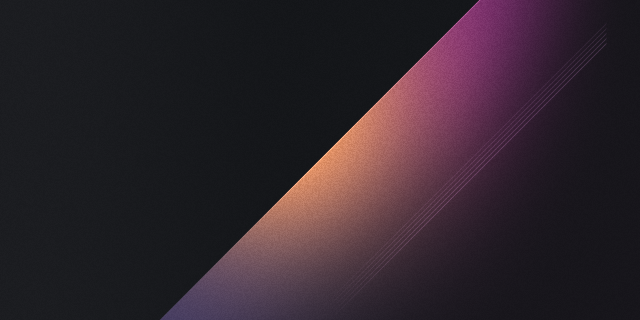
A Shadertoy shader for this background:

```glsl
// Dark backdrop with a diagonal panel glowing from navy through orange to magenta.

#define EDGE_X 0.5        // where the diagonal meets the bottom
#define GLOW_DEPTH 0.38   // reach of the light away from the edge
#define WARM_CENTER 0.51  // place of the orange light along the edge
#define WARM_WIDTH 0.30
#define STRIPE_COUNT 5
#define STRIPE_START 0.969
#define STRIPE_STEP 0.0155
#define STRIPE_END_X 1.895
#define GRAIN_CELLS 384.0
#define GRAIN_AMOUNT 0.09

const vec3 SLATE = vec3(0.108, 0.113, 0.128);
const vec3 INK = vec3(0.080, 0.087, 0.100);
const vec3 PLUM_BLACK = vec3(0.090, 0.085, 0.106);
const vec3 NAVY = vec3(0.24, 0.22, 0.38);
const vec3 MAGENTA = vec3(0.50, 0.18, 0.46);
const vec3 ORANGE = vec3(0.90, 0.58, 0.40);
const vec3 STRIPE_TINT = vec3(0.15, 0.10, 0.15);

float hash(vec2 p) {
    vec3 q = fract(vec3(p.xyx) * 0.1031);
    q += dot(q, q.yzx + 33.33);
    return fract((q.x + q.y) * q.z);
}

float gauss(float x) {
    return exp(-x * x);
}

// Antialiased line of the given half width
float line(float dist, float halfWidth, float pixel) {
    float soft = max(pixel, halfWidth);
    return min(1.0, 2.0 * halfWidth / soft) * smoothstep(soft, 0.0, abs(dist));
}

// Light on the panel: along runs up the edge, depth leads away from it
vec3 panelColor(float along, float depth, float x) {
    vec3 base = mix(NAVY, MAGENTA, smoothstep(0.25, 0.85, along));
    float warm = gauss((along - WARM_CENTER) / WARM_WIDTH) * exp(-depth / 0.35);
    float fade = gauss(depth / GLOW_DEPTH) * (1.0 - smoothstep(1.4, 2.0, x));
    return mix(PLUM_BLACK, mix(base, ORANGE, warm), fade);
}

// Faint parallel lines, strongest on the lower side
float stripes(vec2 p, float pixel) {
    float sum = 0.0;
    for (int i = 0; i < STRIPE_COUNT; i++) {
        float dist = (p.x - p.y - STRIPE_START - float(i) * STRIPE_STEP) * 0.7071;
        float strength = mix(0.45, 1.0, float(i) / float(STRIPE_COUNT - 1));
        sum += strength * line(dist, 0.0018, pixel);
    }
    float ends = smoothstep(-0.05, 0.35, p.y)
               * (1.0 - smoothstep(STRIPE_END_X - pixel, STRIPE_END_X + pixel, p.x));
    return sum * ends;
}

void mainImage(out vec4 fragColor, in vec2 fragCoord) {
    float pixel = 1.0 / iResolution.y;
    vec2 p = fragCoord * pixel;
    float depth = (p.x - p.y - EDGE_X) * 0.7071;
    float along = (p.x - EDGE_X + p.y) * 0.5;

    // Backdrop and panel
    vec3 backdrop = mix(SLATE, INK, smoothstep(0.0, 1.0, p.x));
    vec3 panel = panelColor(along, max(depth, 0.0), p.x);
    panel += STRIPE_TINT * stripes(p, pixel);
    vec3 color = mix(backdrop, panel, smoothstep(-0.7 * pixel, 0.7 * pixel, depth));

    // Bright rim on the diagonal
    vec3 rim = panelColor(along, 0.0, EDGE_X) * 1.1 + 0.12;
    float rimStrength = 0.2 + 0.7 * smoothstep(0.0, 0.5, along);
    color = mix(color, rim, rimStrength * line(depth, 0.002, pixel));

    // Film grain, heavier on lit parts
    float grain = hash(floor(p * GRAIN_CELLS)) - 0.5;
    color += grain * (0.012 + GRAIN_AMOUNT * max(color.r - 0.09, 0.0));

    fragColor = vec4(color, 1.0);
}
```
